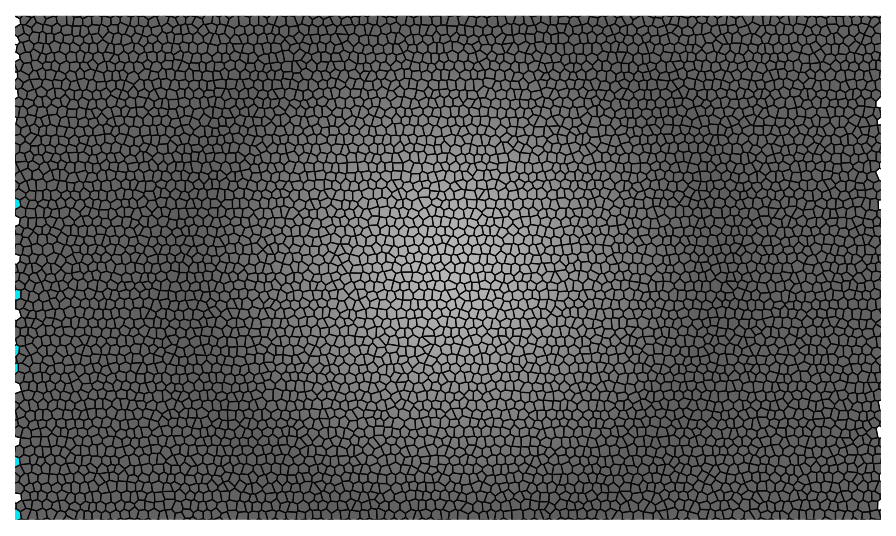
Write a WebGL 1 fragment shader that draws this pattern.

```glsl
precision highp float;
// A framed panel of small grey Voronoi tiles with black joints, lit by a soft
// central glow. Seeds are jittered on a brick lattice; joints come from the
// distance to the nearest cell border. Lengths are in canvas widths.
uniform vec2 u_resolution;

const float PITCH = 0.01022;
const vec2 PANEL_MIN = vec2(0.0169, 0.0182);
const vec2 PANEL_MAX = vec2(0.9831, 0.5807);

vec2 hash2(vec2 p) {
  vec3 q = fract(p.xyx * vec3(0.1031, 0.103, 0.0973));
  q += dot(q, q.yzx + 33.33);
  return fract((q.xx + q.yz) * q.zy);
}

// Seed position of a lattice cell; even rows shift by half a brick
vec2 seedOf(vec2 id) {
  float shift = 0.5 * mod(id.y + 1.0, 2.0);
  return id + 0.5 + vec2(shift, 0.0) + (hash2(id + 17.0) - 0.5) * vec2(0.58, 0.52);
}

// Finds the nearest cell and returns the distance to its border
float voronoi(vec2 p, out vec2 cell, out vec2 seed) {
  vec2 base = floor(p);
  float nearest = 100.0;
  for (int j = -2; j <= 2; j++) {
    for (int i = -2; i <= 2; i++) {
      vec2 id = base + vec2(float(i), float(j));
      vec2 s = seedOf(id);
      float d = dot(s - p, s - p);
      if (d < nearest) {
        nearest = d;
        cell = id;
        seed = s;
      }
    }
  }
  float border = 10.0;
  for (int j = -2; j <= 2; j++) {
    for (int i = -2; i <= 2; i++) {
      vec2 s = seedOf(cell + vec2(float(i), float(j)));
      vec2 across = s - seed;
      if (dot(across, across) > 0.0001) {
        border = min(border, dot(0.5 * (s + seed) - p, normalize(across)));
      }
    }
  }
  return border;
}

// Grey level of the tiles: bright core, faint darker ring, even surround
float tileShade(vec2 p) {
  float r = length(p - vec2(0.505, 0.301));
  float core = exp(-r * r / 0.0313);
  float ring = exp(-pow((r - 0.29) / 0.06, 2.0));
  return 0.385 + 0.33 * core - 0.035 * ring;
}

void main() {
  vec2 p = gl_FragCoord.xy / u_resolution.x;
  float pixel = 1.0 / u_resolution.x;
  vec2 grid = (p - PANEL_MIN) / PITCH;

  // Tiles and joints
  vec2 cell, seed;
  float border = voronoi(grid, cell, seed) * PITCH;
  vec3 tile = vec3(tileShade(p));

  // Stray cells straddling the sides: gaps and cyan chips
  float pick = hash2(cell + 5.0).x;
  float rightSide = (PANEL_MAX.x - PANEL_MIN.x) / PITCH;
  if (seed.x < 0.1 && pick > 0.55) tile = vec3(1.0);
  if (seed.x > rightSide && pick > 0.5) tile = vec3(1.0);
  float phase = mod(cell.y, 18.0);
  bool chipRow = phase < 0.5 || abs(phase - 6.0) < 0.5 || abs(phase - 16.0) < 0.5;
  if (cell.x < -0.5 && cell.y > -0.5 && cell.y < 35.0 && chipRow) {
    tile = vec3(0.0, 0.9, 0.95);
  }
  float joint = 1.0 - smoothstep(-0.5 * pixel, 0.5 * pixel, border - 0.00085);
  vec3 color = mix(tile, vec3(0.02), joint);

  // White margin around the panel
  vec2 inset = min(p - PANEL_MIN, PANEL_MAX - p);
  float inside = smoothstep(-0.5 * pixel, 0.5 * pixel, min(inset.x, inset.y));
  gl_FragColor = vec4(mix(vec3(1.0), color, inside), 1.0);
}
```
